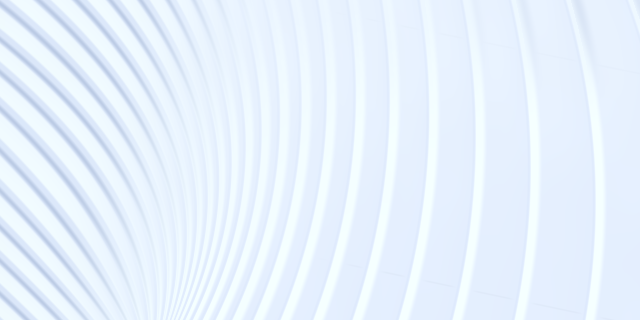
This background is drawn by a WebGL 1 fragment shader. Its source:

```glsl
precision highp float;

uniform vec2 u_resolution;

const vec3 WHITE = vec3(0.945, 0.985, 1.0);
const vec3 PALE = vec3(0.918, 0.956, 1.0);
const vec3 BLUE = vec3(0.882, 0.925, 0.995);
const vec3 BAND = vec3(0.86, 0.908, 0.98);
const vec3 SHADOW = vec3(0.70, 0.765, 0.875);

float hash(vec2 p) {
  return fract(sin(dot(p, vec2(41.3, 289.1))) * 4375.5);
}

float noise(vec2 p) {
  vec2 i = floor(p);
  vec2 f = fract(p);
  f = f * f * (3.0 - 2.0 * f);
  vec2 e = vec2(0.0, 1.0);
  return mix(mix(hash(i), hash(i + e.yx), f.x),
             mix(hash(i + e.xy), hash(i + e.yy), f.x), f.y);
}

// Cubic spacing of the ribs along one level, linear past the limit.
float cubicSpacing(float k, float limit, float tail, vec4 c) {
  float w = min(k, limit);
  return c.x + w * (c.y + w * (c.z + w * c.w)) - tail * (k - w);
}

// Horizontal position of rib k at depth s below the top edge.
float ribX(float k, float s) {
  float top = cubicSpacing(k - 10.0, 8.0, 0.135, vec4(0.690, -0.0755, -0.00055, -0.000393));
  float middle = cubicSpacing(k - 13.0, 8.0, 0.125, vec4(0.652, -0.0417, -0.00117, -0.000398));
  float bottom = cubicSpacing(k - 14.0, 11.0, 0.11, vec4(0.552, -0.0130, 0.00104, -0.00033));
  return top * (1.0 - s) * (1.0 - 2.0 * s) + middle * 4.0 * s * (1.0 - s)
       + bottom * s * (2.0 * s - 1.0);
}

// Returns the rib left of x, its position and the gap to the next rib.
vec3 findCell(float x, float s) {
  vec3 cell = vec3(0.0, 0.0, 1.0);
  float right = ribX(-3.0, s);
  for (int i = -2; i < 29; i++) {
    float left = ribX(float(i), s);
    if (left <= x && x < right) cell = vec3(float(i), left, right - left);
    right = left;
  }
  return cell;
}

float softLine(float d, float width) {
  return 1.0 - smoothstep(0.0, width, abs(d));
}

// Slim bright ribs with a crisp left edge and a fading right side.
vec3 brightRibs(vec2 p, float d, float e, float gap) {
  float lower = 1.0 - smoothstep(0.1, 0.95, p.y);
  vec3 panel = mix(PALE, BLUE, 0.15 + 0.5 * lower);
  panel = mix(panel, BLUE, 0.4 * (1.0 - smoothstep(0.0, 0.6 * gap, e)));
  float halfWidth = min(0.013, 0.22 * gap);
  float right = 1.0 - smoothstep(0.5 * halfWidth, halfWidth * 1.9, d);
  float left = 1.0 - smoothstep(halfWidth * 0.8, halfWidth + 0.003, e);
  float strength = mix(1.0, 0.5, smoothstep(0.55, 1.0, p.y));
  vec3 color = mix(panel, WHITE + 0.015, max(left, right) * strength);
  color -= vec3(0.02, 0.016, 0.006) * softLine(e - halfWidth - 0.006, 0.006);

  // Shaded upper ends near the right corner.
  float corner = smoothstep(1.3, 1.85, p.x) * smoothstep(0.68, 1.0, p.y);
  return mix(color, BAND - 0.03, 0.75 * corner * softLine(d - 0.018, 0.03));
}

// White slats separated by slim blue bands with a dark edge.
vec3 shadedSlats(float d, float e, float gap) {
  float halfWidth = min(0.019, 0.23 * gap);
  float band = 1.0 - smoothstep(halfWidth * 0.75, halfWidth + 0.004, min(d, e));
  vec3 slat = mix(WHITE, PALE, 0.5 * smoothstep(0.3, 1.0, d / gap));
  vec3 color = mix(slat, BAND, band);
  float signedDistance = d < e ? d : -e;
  float edge = softLine(signedDistance + halfWidth * 0.4, halfWidth * 0.65);
  return mix(color, SHADOW, 0.8 * edge);
}

void main() {
  vec2 p = gl_FragCoord.xy / u_resolution.y;
  float s = 1.0 - p.y;
  vec3 cell = findCell(p.x, s);

  // Distances across the cell, corrected for the slope of the ribs.
  float slope = (ribX(cell.x, s + 0.01) - ribX(cell.x, s - 0.01)) / 0.02;
  float across = inversesqrt(1.0 + slope * slope);
  float gap = cell.z * across;
  float d = (p.x - cell.y) * across;
  float e = gap - d;

  // Blend the shaded left side into the bright right side.
  float leftSide = 1.0 - smoothstep(0.08, 0.62, p.x - 0.3 * p.y);
  vec3 color = mix(brightRibs(p, d, e, gap), shadedSlats(d, e, gap), leftSide);

  // Pale haze where the ribs gather, and a soft variation of tone.
  float haze = exp(-10.0 * pow(p.x - 0.56 - 0.3 * p.y, 2.0)) * smoothstep(0.0, 0.4, p.y);
  color = mix(color, PALE - 0.008, 0.25 * haze);
  color += 0.006 * (noise(p * vec2(9.0, 5.0)) - 0.5);

  // Faint panel seams on the right.
  float rightSide = smoothstep(0.9, 1.2, p.x);
  float lowSeam = softLine(p.y - 0.16 + 0.21 * (p.x - 1.15), 0.005);
  float highSeam = softLine(p.y - 0.9 + 0.2 * (p.x - 1.35), 0.005);
  color -= 0.02 * rightSide * (lowSeam + 0.5 * highSeam) * smoothstep(0.02, 0.05, min(d, e));
  gl_FragColor = vec4(clamp(color, 0.0, 1.0), 1.0);
}
```
